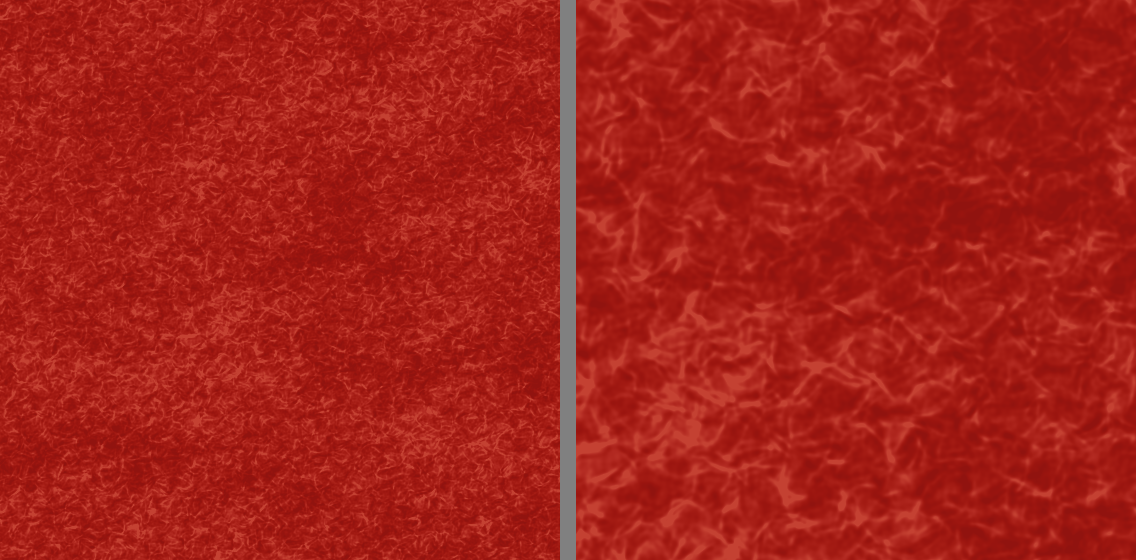
Left, the full canvas; right, a detail of the centre.
Write a WebGL 1 fragment shader that draws this texture.

```glsl
precision highp float;

uniform vec2 u_resolution;

const vec3 DEEP_RED = vec3(0.57, 0.075, 0.057);
const vec3 CRIMSON = vec3(0.61, 0.082, 0.06);
const vec3 SCARLET = vec3(0.645, 0.108, 0.077);
const vec3 PALE_RED = vec3(0.70, 0.163, 0.13);
const vec3 LINT = vec3(0.77, 0.255, 0.195);

vec2 hash2(vec2 p) {
  vec3 q = fract(p.xyx * vec3(0.1031, 0.1030, 0.0973));
  q += dot(q, q.yzx + 33.33);
  return fract((q.xx + q.yz) * q.zy);
}

mat2 rotation(float angle) {
  float c = cos(angle);
  float s = sin(angle);
  return mat2(c, -s, s, c);
}

float cornerSlope(vec2 cell, vec2 offset) {
  float angle = 6.2832 * hash2(cell).x;
  return dot(vec2(cos(angle), sin(angle)), offset);
}

// Signed gradient noise, centred on zero
float noise(vec2 p) {
  vec2 i = floor(p);
  vec2 f = p - i;
  vec2 u = f * f * f * (f * (f * 6.0 - 15.0) + 10.0);
  vec2 e = vec2(1.0, 0.0);
  float low = mix(cornerSlope(i, f), cornerSlope(i + e, f - e), u.x);
  float high = mix(cornerSlope(i + e.yx, f - e.yx), cornerSlope(i + 1.0, f - 1.0), u.x);
  return mix(low, high, u.y);
}

// One short bent hair per cell, fading towards its ends
float hairs(vec2 p, float thickness, float seed) {
  vec2 cell = floor(p);
  float sum = 0.0;
  for (int y = -1; y <= 1; y++) {
    for (int x = -1; x <= 1; x++) {
      vec2 id = cell + vec2(float(x), float(y));
      vec2 centre = id + hash2(id + seed);
      vec2 look = hash2(id + seed + 57.0);
      vec2 q = rotation(0.35 + 2.7 * (look.x - 0.5)) * (p - centre);
      float bend = 1.1 * (fract(look.y * 7.0) - 0.5);
      float across = (q.y - bend * q.x * q.x) / thickness;
      float along = 1.0 - smoothstep(0.2, 0.85, abs(q.x));
      sum += look.y * along * exp(-across * across);
    }
  }
  return sum;
}

// Piecewise ramp from matted shadow to raised lint
vec3 feltColor(float tone) {
  vec3 color = mix(DEEP_RED, CRIMSON, clamp((tone + 1.8) / 0.95, 0.0, 1.0));
  color = mix(color, SCARLET, clamp((tone + 0.85) / 0.8, 0.0, 1.0));
  color = mix(color, PALE_RED, clamp((tone + 0.05) / 1.1, 0.0, 1.0));
  return mix(color, LINT, clamp((tone - 1.05) / 1.15, 0.0, 1.0));
}

void main() {
  vec2 p = gl_FragCoord.xy / min(u_resolution.x, u_resolution.y);

  // Broad worn patches, leaning gently up to the right
  vec2 leaning = rotation(0.3) * p * vec2(1.0, 1.0);
  vec2 patchPos = leaning * vec2(0.65, 1.2);
  float patches = 1.1 * noise(patchPos * 5.0 + 3.0) + 1.3 * noise(patchPos * 13.0 + 19.0);

  // Tangled clumps of wool
  vec2 curl = vec2(noise(p * 42.0 + 7.0), noise(p * 42.0 + 91.0));
  vec2 wool = leaning * vec2(0.8, 1.15) + 0.012 * curl;
  float clumps = 1.4 * noise(wool * 38.0 + 31.0);
  clumps += 2.1 * noise(wool * 76.0 + 47.0);
  clumps += 1.9 * noise(wool * 140.0 + 61.0);
  float grain = 1.0 * noise(p * 230.0 + 13.0);

  // Loose hairs at several scales
  float lint = -0.28;
  for (int i = 0; i < 4; i++) {
    float layer = float(i);
    vec2 hairPos = (p + 0.004 * curl) * (44.0 + 9.0 * layer);
    lint += hairs(hairPos + 5.3 * layer, 0.075 + 0.012 * layer, 23.0 * layer);
  }
  lint *= 1.45 + 0.5 * clamp(patches + clumps, -1.0, 1.0);

  gl_FragColor = vec4(feltColor(patches + clumps + grain + lint), 1.0);
}
```
